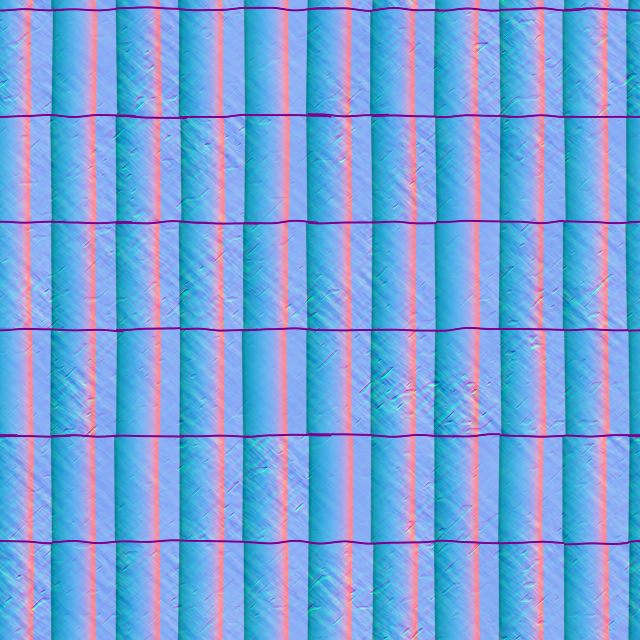
Reproduce this texture map procedurally as a three.js fragment shader.

```glsl
// Tangent-space normal map of a pan-and-roll clay tile roof, seamless in both axes.
varying vec2 vUv;

#define COLS 10.0
#define ROWS 6.0
#define ORIGIN vec2(0.807, -0.086)  // first tile corner, in tiles
#define ROLL_WIDTH 0.685            // share of a column taken by the roll
#define SHIFT 0.045                 // sideways placement error per tile
#define LEAN 0.05                   // tilt of a tile's sides
#define LINE_HALF 0.0095            // half thickness of the course joint, in rows
#define LINE_WAVE 0.026             // waviness of the course joint
#define BUMP 0.34                   // strength of the clay grain
#define EDGE_SOFT 0.013             // smoothing of edges, in columns

float hash(vec2 p) {
  vec3 q = fract(p.xyx * vec3(0.1031, 0.1030, 0.0973));
  q += dot(q, q.yzx + 33.33);
  return fract((q.x + q.y) * q.z);
}

// Value noise that wraps after one unit; cells is a whole number of lattice cells.
float wrapNoise(vec2 uv, vec2 cells) {
  vec2 p = uv * cells;
  vec2 i = floor(p);
  vec2 f = p - i;
  f = f * f * (3.0 - 2.0 * f);
  vec2 a = mod(i, cells);
  vec2 b = mod(i + 1.0, cells);
  float low = mix(hash(a), hash(vec2(b.x, a.y)), f.x);
  float high = mix(hash(vec2(a.x, b.y)), hash(b), f.x);
  return mix(low, high, f.y);
}

// Clay surface: slanted scratches, grain and sparse pits.
float clayHeight(vec2 uv) {
  vec2 slantA = vec2(uv.x + uv.y, uv.y);
  vec2 slantB = vec2(uv.x - uv.y, uv.y);
  float h = wrapNoise(slantA, vec2(76.0, 32.0));
  h += 0.6 * wrapNoise(slantB, vec2(118.0, 58.0));
  h += 0.4 * wrapNoise(uv, vec2(150.0, 130.0));
  h += 0.25 * wrapNoise(slantA, vec2(240.0, 150.0));
  float pit = smoothstep(0.8, 1.0, wrapNoise(slantB + 0.37, vec2(97.0, 83.0)));
  return h - 0.8 * pit;
}

float ramp(float a, float b, float x) {
  return clamp((x - a) / (b - a), 0.0, 1.0);
}

// Colour across one tile: curved roll first, then the flat pan.
vec3 tileColor(float u) {
  vec3 c = mix(vec3(0.03, 0.50, 0.55), vec3(0.09, 0.61, 0.75), ramp(0.0, 0.06, u));
  c = mix(c, vec3(0.23, 0.67, 0.88), ramp(0.06, 0.21, u));
  c = mix(c, vec3(0.42, 0.70, 0.95), ramp(0.21, 0.38, u));
  c = mix(c, vec3(0.58, 0.68, 0.94), ramp(0.38, 0.50, u));
  c = mix(c, vec3(0.80, 0.64, 0.86), ramp(0.50, 0.59, u));
  c = mix(c, vec3(1.00, 0.54, 0.59), ramp(0.59, 0.66, u));
  vec3 pan = vec3(0.54, 0.685, 0.965);
  return mix(c, pan, smoothstep(ROLL_WIDTH - 0.012, ROLL_WIDTH + 0.028, u));
}

void main() {
  vec2 p = vUv * vec2(COLS, ROWS) - ORIGIN;

  // Nearest course joint decides which row of tiles is visible.
  float joint = floor(p.y + 0.5);
  float jointId = mod(joint, ROWS);
  float wave = wrapNoise(vec2(vUv.x, jointId / ROWS), vec2(26.0, ROWS)) - 0.5;
  float above = p.y - joint - LINE_WAVE * wave;
  float row = joint - 1.0 + step(0.0, above);
  float along = p.y - row - 0.5;

  // Each tile overlaps the one to its left.
  vec3 color = vec3(0.54, 0.685, 0.965);
  float wear = 1.0;
  float column = floor(p.x);
  for (int k = -1; k <= 1; k++) {
    float col = column + float(k);
    vec2 id = mod(vec2(col, row), vec2(COLS, ROWS));
    float shift = SHIFT * (hash(id + 3.0) - 0.5);
    float lean = LEAN * (hash(id + 19.0) - 0.5);
    float u = p.x - col - shift - lean * along;
    float cover = smoothstep(-EDGE_SOFT, EDGE_SOFT, u);
    float tone = 0.025 * (hash(id + 41.0) - 0.5);
    float stretch = 1.0 + 0.03 * (hash(id + 53.0) - 0.5);
    color = mix(color, tileColor(max(u, 0.0) * stretch) + tone * vec3(1.0, 0.6, 0.3), cover);
    wear = mix(wear, 0.5 + hash(id + 67.0), cover);
  }

  // Grain slopes tint red and green; patches and whole tiles differ in wear.
  float e = 0.0018;
  float h = clayHeight(vUv);
  vec2 slope = vec2(clayHeight(vUv + vec2(e, 0.0)), clayHeight(vUv + vec2(0.0, e))) - h;
  float patchWear = 0.35 + 1.1 * wrapNoise(vUv, vec2(17.0, 13.0));
  slope *= BUMP * wear * patchWear;
  color += vec3(-slope, -0.25 * length(slope));
  color.rg += 0.03 * (wrapNoise(vUv + 0.21, vec2(21.0, 19.0)) - 0.5);

  // Course joint: one stroke per tile, some running on past the next tile's edge.
  float ink = 0.0;
  for (int k = -1; k <= 0; k++) {
    float col = column + float(k);
    vec2 id = mod(vec2(col, joint), vec2(COLS, ROWS));
    float u = p.x - col;
    float overrun = 0.5 * max(hash(id + 83.0) - 0.4, 0.0) * 1.6;
    float offset = 0.014 * (hash(id + 97.0) - 0.5) + 0.012 * (hash(id + 109.0) - 0.5) * (u - 0.5);
    float stroke = 1.0 - smoothstep(LINE_HALF - 0.005, LINE_HALF + 0.005, abs(above - offset));
    float span = smoothstep(-0.03, 0.0, u) * (1.0 - smoothstep(1.0, 1.03, u - overrun));
    ink = max(ink, stroke * span);
  }
  color = mix(color, vec3(0.49, 0.01, 0.55), ink);

  gl_FragColor = vec4(clamp(color, 0.0, 1.0), 1.0);
}
```
